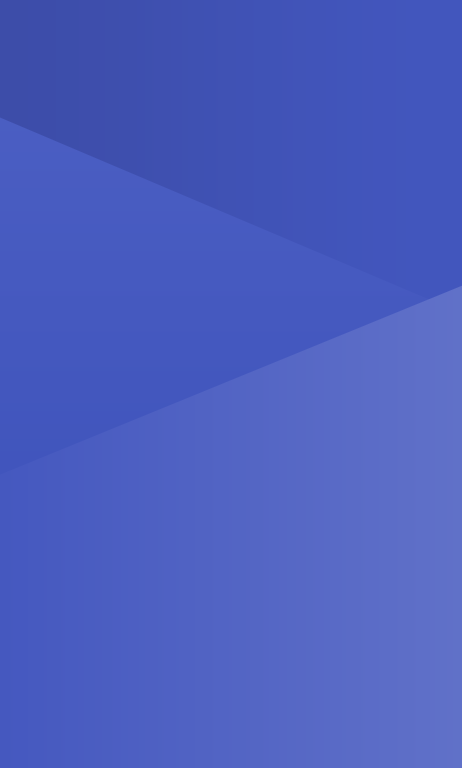
This background is drawn by a WebGL 2 fragment shader. Its source:

```glsl
#version 300 es
precision highp float;
// Three overlapping flat sheets of blue, split by two slanted straight edges.
// Each sheet is a half-plane with its own linear gradient, and the sheets
// are layered back to front with antialiased edges.

uniform vec2 u_resolution;
out vec4 outColor;

// Edge heights at the left and right sides, as fractions of the canvas height
#define UPPER_EDGE vec2(0.847, 0.592)
#define LOWER_EDGE vec2(0.382, 0.628)

// Gradient end colours of each sheet
#define BACK_LEFT    vec3(0.238, 0.300, 0.660)
#define BACK_RIGHT   vec3(0.259, 0.337, 0.742)
#define MIDDLE_TOP   vec3(0.292, 0.368, 0.762)
#define MIDDLE_BASE  vec3(0.253, 0.333, 0.740)
#define FRONT_LEFT   vec3(0.270, 0.345, 0.750)
#define FRONT_RIGHT  vec3(0.378, 0.443, 0.786)

// Coverage of the area below a line running between two side heights
float belowEdge(vec2 uv, vec2 sideHeights) {
    float aspect = u_resolution.x / u_resolution.y;
    float slope = (sideHeights.y - sideHeights.x) / aspect;
    float gap = mix(sideHeights.x, sideHeights.y, uv.x) - uv.y;
    float signedDistance = gap / sqrt(1.0 + slope * slope);
    return clamp(signedDistance * u_resolution.y + 0.5, 0.0, 1.0);
}

void main() {
    vec2 uv = gl_FragCoord.xy / u_resolution;

    // Gradients: horizontal on the back and front, vertical in the middle
    vec3 back = mix(BACK_LEFT, BACK_RIGHT, smoothstep(-0.1, 1.0, uv.x));
    float middleRise = (uv.y - LOWER_EDGE.x) / (UPPER_EDGE.x - LOWER_EDGE.x);
    vec3 middle = mix(MIDDLE_BASE, MIDDLE_TOP, clamp(middleRise, 0.0, 1.0));
    vec3 front = mix(FRONT_LEFT, FRONT_RIGHT, uv.x);

    // Layer the sheets
    vec3 color = mix(back, middle, belowEdge(uv, UPPER_EDGE));
    color = mix(color, front, belowEdge(uv, LOWER_EDGE));

    outColor = vec4(color, 1.0);
}
```
